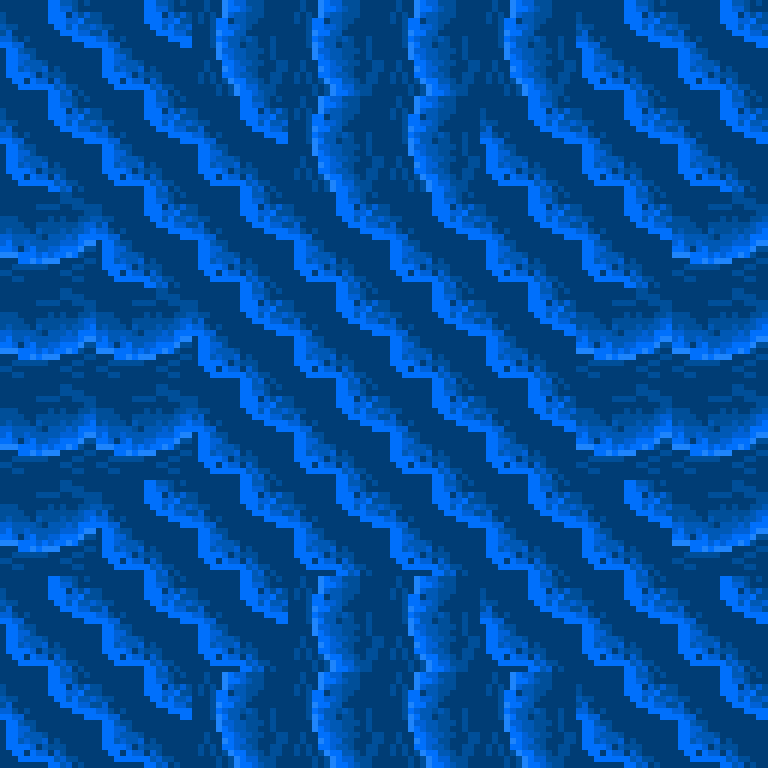
This pattern is drawn by a WebGL 1 fragment shader. Its source:

```glsl
precision highp float;
// Tiled pixel-art water: diagonal wave bands between upright and level swells.
uniform vec2 u_resolution;

// One random value per texel of a tile.
float cellNoise(vec2 cell) {
  return fract(sin(dot(cell, vec2(12.99, 78.23)) + 1.7) * 4375.85);
}

// Six blues, from deep water to foam.
vec3 waterColour(float tone) {
  vec3 c = vec3(0.0, 0.24, 0.46);
  c = mix(c, vec3(0.0, 0.31, 0.60), step(1.0, tone));
  c = mix(c, vec3(0.0, 0.35, 0.71), step(2.0, tone));
  c = mix(c, vec3(0.0, 0.38, 0.84), step(3.0, tone));
  c = mix(c, vec3(0.0, 0.44, 0.99), step(4.0, tone));
  return mix(c, vec3(0.12, 0.52, 0.99), step(5.0, tone));
}

// Left border of the diagonal band: two scallops per tile.
float bandEdge(float row) {
  float k = mod(row + 1.0, 16.0);
  float longScallop = 8.0 + 6.0 * pow(k / 8.0, 3.0);
  float shortScallop = 17.0 + 2.0 * pow(max(k - 9.0, 0.0) / 6.0, 2.0);
  return floor((k < 8.5 ? longScallop : shortScallop) + 0.1);
}

float diagonalTone(vec2 cell) {
  float edge = bandEdge(cell.y);
  float across = mod(cell.x - edge, 16.0);
  float ledge = mod(bandEdge(cell.y + 1.0) - edge, 16.0);
  float inside = mod(cell.y + 13.0 - edge, 16.0) - across;
  float grain = cellNoise(cell);

  // Solid rim, mottled body, then a broken fringe.
  if (across < max(1.5, ledge + 0.5)) return 4.0;
  if (inside > 0.0) {
    float body = 1.8 + 2.9 * grain - 0.8 * step(inside, 2.0);
    return cellNoise(cell + 31.0) < 0.08 ? 0.0 : body;
  }
  return inside > -2.0 ? step(0.5, grain) : 0.0;
}

float swellTone(vec2 cell) {
  float edge = floor(4.5 + 0.04 * (cell.y - 6.0) * (cell.y - 6.0));
  float across = cell.x - edge;
  float grain = cellNoise(cell + 7.0);
  float streak = step(0.76, cellNoise(vec2(cell.x, floor(cell.y * 0.5)) + 19.0));

  // Foam crest, fading slope, then streaks in the trough.
  if (across < 0.0) return streak;
  if (across < 1.0) return 4.0 + step(0.35, grain);
  if (across > 7.5) return streak;
  float slope = 4.7 - 0.6 * across + 1.5 * (grain - 0.5);
  return cellNoise(cell + 43.0) < 0.06 ? 0.0 : slope;
}

void main() {
  // 128 texels a side, counted from the top, in 8 by 8 tiles.
  vec2 uv = gl_FragCoord.xy / u_resolution;
  vec2 texel = floor(vec2(uv.x, 1.0 - uv.y) * 128.0);
  vec2 cell = mod(texel, 16.0);
  vec2 fromCentre = abs(floor(texel / 16.0) - 3.5);

  // Wedges above and below hold upright swells, those at the sides level ones.
  float wedge = fromCentre.y - fromCentre.x;
  float tone;
  if (wedge > 1.5) tone = swellTone(cell);
  else if (wedge < -1.5) tone = swellTone(vec2(15.0 - cell.y, cell.x));
  else tone = diagonalTone(cell);

  gl_FragColor = vec4(waterColour(tone), 1.0);
}
```
